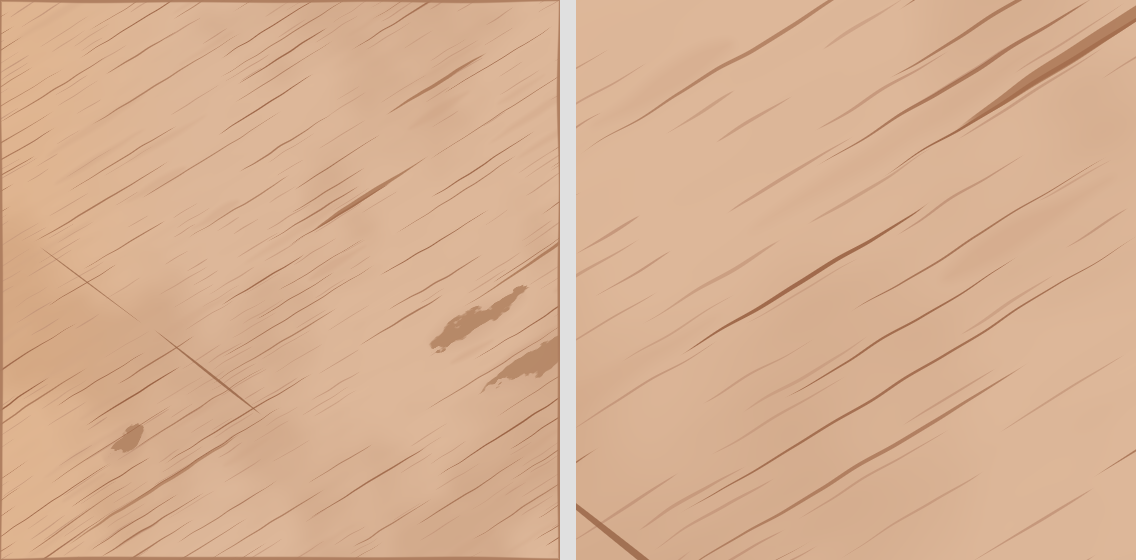
Left, the full canvas; right, a detail of the centre.
Write a WebGL 1 fragment shader that draws this texture.

```glsl
precision highp float;
uniform vec2 u_resolution;

float hash(vec2 p) {
  vec3 h = fract(vec3(p.xyx) * vec3(0.1031, 0.1030, 0.0973));
  h += dot(h, h.yzx + 33.33);
  return fract((h.x + h.y) * h.z);
}

float noise(vec2 p) {
  vec2 i = floor(p), f = fract(p);
  f = f * f * (3.0 - 2.0 * f);
  return mix(mix(hash(i), hash(i + vec2(1, 0)), f.x),
             mix(hash(i + vec2(0, 1)), hash(i + 1.0), f.x), f.y);
}

float fbm(vec2 p) {
  float sum = 0.0, gain = 0.5;
  for (int i = 0; i < 4; i++) {
    sum += gain * noise(p);
    p = p * 2.03 + 17.3;
    gain *= 0.5;
  }
  return sum;
}

// One tapered stroke per cell, running along x, in loose clusters; returns its coverage.
float strokes(vec2 q, vec2 cell, float halfWidth, float density, float seed, float blur) {
  float row = floor(q.y / cell.y);
  q.x += cell.x * hash(vec2(row + 70.0, seed));
  vec2 place = vec2(floor(q.x / cell.x), row);
  density *= mix(0.55, 1.35, smoothstep(0.25, 0.75, noise(place * cell * 5.0 + 80.0)));
  vec2 id = place + seed * 7.0 + 90.0;
  vec2 f = fract(q / cell);
  float x = (f.x - 0.5) / mix(0.2, 0.49, hash(id + 11.7));
  float taper = max(0.0, 1.0 - x * x);
  float tilt = 0.08 * x * (hash(id + 23.1) - 0.5);
  float y = (f.y - mix(0.3, 0.7, hash(id + 37.9)) + tilt) * cell.y;
  float lean = mix(-0.7, 0.7, hash(id + 41.3));
  float w = halfWidth * taper * (1.0 + lean * x) * mix(0.4, 1.0, hash(id + 53.5));
  float cover = clamp((w - abs(y)) / blur + 0.5, 0.0, 1.0);
  float strength = mix(0.6, 1.0, hash(id + 67.7));
  return cover * strength * smoothstep(0.0, 0.3, taper) * step(hash(id + 79.1), density);
}

void main() {
  vec2 uv = gl_FragCoord.xy / u_resolution;
  float px = 1.0 / min(u_resolution.x, u_resolution.y);

  // Grain space: x runs along the fibres, y across them.
  vec2 grain = vec2(dot(uv, vec2(0.848, 0.53)), dot(uv, vec2(-0.53, 0.848)));
  grain.y += 0.010 * (noise(grain * vec2(4.0, 3.0) + 40.0) - 0.5);
  grain.y += 0.0022 * (noise(grain * vec2(38.0, 22.0) + 60.0) - 0.5);

  // Pale wood with broad tonal drift, warm at the left and duller at the right.
  float drift = fbm(uv * 2.6 + 20.0) + 0.1 * (uv.x - 0.5);
  vec3 color = mix(vec3(0.865, 0.716, 0.598), vec3(0.826, 0.668, 0.548), smoothstep(0.42, 0.62, drift));
  color += vec3(0.010, -0.008, -0.034) * (1.0 - smoothstep(0.0, 0.4, uv.x));
  color += 0.008 * (noise(grain * vec2(14.0, 70.0) + 50.0) - 0.5);

  // Soft shadows and short faint fibres.
  float haze = strokes(grain, vec2(0.24, 0.05), 0.008, 0.4, 1.0, 0.008);
  color = mix(color, vec3(0.81, 0.64, 0.52), 0.4 * haze);
  float faint = strokes(grain, vec2(0.11, 0.015), 0.0011, 0.42, 2.0, px);
  color = mix(color, vec3(0.77, 0.59, 0.48), faint);

  // Ragged brown stains with a faint halo.
  vec2 ragged = grain + vec2(0.08, 0.036) * (fbm(grain * vec2(22.0, 50.0) + 30.0) - 0.5);
  float halo = strokes(grain, vec2(0.24, 0.13), 0.034, 0.17, 3.0, 0.03);
  color = mix(color, vec3(0.78, 0.61, 0.50), 0.5 * halo);
  float stain = strokes(ragged, vec2(0.24, 0.13), 0.022, 0.17, 3.0, 1.3 * px);
  color = mix(color, vec3(0.71, 0.53, 0.40), min(1.0, 1.4 * stain));

  // Long fine cracks, then a few bold ones.
  float fine = strokes(grain, vec2(0.34, 0.027), 0.0014, 0.74, 4.0, px);
  color = mix(color, vec3(0.61, 0.39, 0.27), fine);
  float bold = strokes(grain, vec2(0.42, 0.085), 0.0044, 0.28, 5.0, px);
  color = mix(color, vec3(0.65, 0.44, 0.31), bold);

  // Sparse straight seams crossing the grain.
  vec2 cross = vec2(dot(uv, vec2(0.82, -0.57)), dot(uv, vec2(0.57, 0.82)));
  float seam = strokes(cross, vec2(0.26, 0.2), 0.0022, 0.2, 6.0, px);
  color = mix(color, vec3(0.60, 0.40, 0.28), seam);

  // Thin uneven border.
  vec2 edge = min(uv, 1.0 - uv);
  float rim = 0.0016 + 0.0045 * noise(uv * 6.0 + 10.0);
  float border = 1.0 - smoothstep(rim - px, rim + px, min(edge.x, edge.y));
  color = mix(color, vec3(0.68, 0.49, 0.37), 0.95 * border);

  gl_FragColor = vec4(color, 1.0);
}
```
